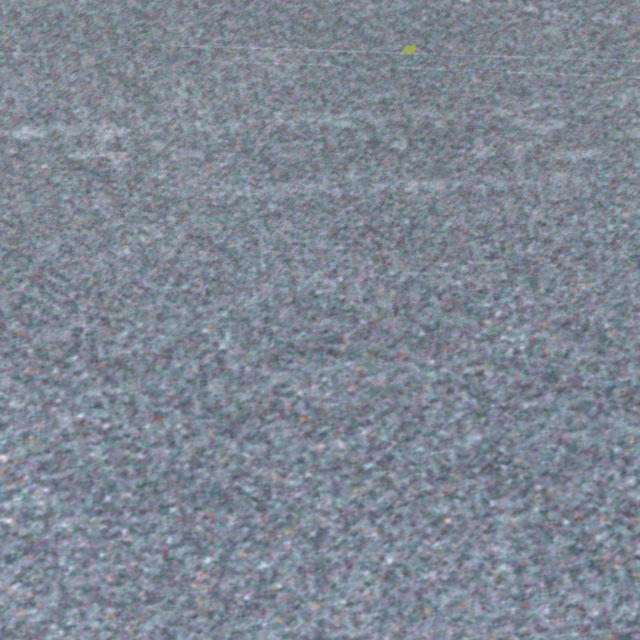
Write a WebGL 2 fragment shader that draws this texture.

```glsl
#version 300 es
precision highp float;
// Blue-grey granular ground seen at a shallow angle: soft grain that gets finer
// towards the top, pale glints and orange specks, with broken ridges, clumps
// and thin scratches across the upper third. Built from value noise and lines.

uniform vec2 u_resolution;
out vec4 fragColor;

const vec3 BASE = vec3(0.490, 0.525, 0.583);
const vec3 PALE = vec3(0.95, 1.0, 1.05);
const vec3 ORANGE = vec3(0.17, 0.04, -0.07);
const vec3 YELLOW = vec3(0.66, 0.70, 0.30);

float hash(vec2 p) {
  return fract(sin(dot(p, vec2(127.1, 311.7))) * 43758.5453);
}

mat2 rotation(float angle) {
  float c = cos(angle), s = sin(angle);
  return mat2(c, -s, s, c);
}

float noise(vec2 p) {
  vec2 cell = floor(p), f = fract(p);
  f = f * f * (3.0 - 2.0 * f);
  float low = mix(hash(cell), hash(cell + vec2(1, 0)), f.x);
  float high = mix(hash(cell + vec2(0, 1)), hash(cell + vec2(1, 1)), f.x);
  return mix(low, high, f.y);
}

// Two octaves of slightly flattened, tilted grain, centred on zero
float grain(vec2 p, float freq, float seed) {
  vec2 q = rotation(0.25) * p * vec2(0.85, 1.1) * freq + seed;
  return 0.6 * noise(q) + 0.4 * noise(rotation(0.6) * q * 1.9 + 7.3) - 0.5;
}

// Blends coarse near grain into fine far grain at constant contrast
float depthGrain(vec2 p, float depth, float seed) {
  float near = grain(p, 112.0, seed);
  float far = grain(p, 165.0, seed + 31.0);
  return mix(near, far, depth) / length(vec2(1.0 - depth, depth));
}

// Sparse soft dots, one candidate per grid cell
float specks(vec2 p, float freq, float density, float seed) {
  vec2 q = rotation(0.2) * p * freq;
  vec2 home = floor(q);
  float sum = 0.0;
  for (int y = -1; y <= 1; y++) {
    for (int x = -1; x <= 1; x++) {
      vec2 cell = home + vec2(x, y);
      vec2 centre = cell + vec2(hash(cell + seed), hash(cell + seed + 5.7));
      float present = step(hash(cell + seed + 11.3), density);
      float strength = 0.35 + 0.65 * hash(cell + seed + 17.9);
      vec2 d = (q - centre) * vec2(0.85, 1.15);
      sum += present * strength * exp(-dot(d, d) * 11.0);
    }
  }
  return sum;
}

// Soft bell profile around zero
float bell(float d, float width) {
  return exp(-d * d / (width * width));
}

// Thin line from a to b
float scratch(vec2 p, vec2 a, vec2 b, float width) {
  vec2 ab = b - a;
  float t = clamp(dot(p - a, ab) / dot(ab, ab), 0.0, 1.0);
  return bell(length(p - a - ab * t), width);
}

// Gently rising ridge with a ragged outline
float ridge(vec2 p, float start, float slope, float curve, float width) {
  float wobble = 0.010 * (noise(p * vec2(45.0, 20.0) + start * 90.0) - 0.5);
  float d = p.y - start - slope * p.x - curve * p.x * p.x + wobble;
  float broken = smoothstep(0.15, 0.75, noise(p * vec2(38.0, 60.0) + start * 50.0));
  return bell(d, width) * (0.3 + 0.7 * broken);
}

void main() {
  vec2 p = gl_FragCoord.xy / u_resolution.y;
  float depth = smoothstep(0.15, 0.95, p.y);

  // Ground tone: greyer far away, with broad faint blotches
  vec3 color = BASE + depth * vec3(0.010, 0.006, -0.012);
  color += 0.035 * (noise(p * vec2(3.0, 5.0) + 2.0) - 0.5);
  color += 0.040 * (noise(p * vec2(14.0, 22.0) + 9.0) - 0.5);
  color += 0.015 * (0.5 - p.x);

  // Grain in brightness, then in pink-green and warm-cool tints
  float contrast = mix(0.37, 0.27, depth);
  color += contrast * PALE * depthGrain(p, depth, 3.0);
  color += vec3(0.12, -0.07, 0.01) * depthGrain(p, depth, 57.0);
  color += vec3(0.05, 0.01, -0.07) * depthGrain(p, depth, 83.0);

  // Glints and orange specks, fading with distance
  color += mix(0.22, 0.09, depth) * PALE * specks(p, 68.0, 0.17, 1.0);
  color += mix(1.0, 0.45, depth) * ORANGE * specks(p, 58.0, 0.08, 40.0);

  // Ridges and the loose clumps between them
  float upper = ridge(p, 0.795, 0.015, 0.040, 0.008) * mix(1.0, 0.6, smoothstep(0.35, 0.5, p.x));
  float lower = ridge(p, 0.688, 0.020, 0.020, 0.009) * mix(0.45, 1.0, smoothstep(0.2, 0.5, p.x));
  float zone = smoothstep(0.69, 0.74, p.y) * (1.0 - smoothstep(0.82, 0.88, p.y));
  float clumps = smoothstep(0.66, 0.92, noise(p * vec2(32.0, 62.0) + 4.0));
  color += PALE * (0.11 * upper + 0.10 * lower + zone * (0.10 * clumps - 0.012));

  // Thin scratches and a beaded track
  float lines = scratch(p, vec2(0.27, 0.929), vec2(1.02, 0.904), 0.0017);
  lines += scratch(p, vec2(0.63, 0.894), vec2(1.02, 0.878), 0.0017);
  lines += 0.6 * scratch(p, vec2(0.32, 0.904), vec2(0.52, 0.898), 0.0017);
  lines += 0.6 * scratch(p, vec2(-0.02, 0.917), vec2(0.10, 0.915), 0.0025);
  float beads = smoothstep(0.25, 0.75, noise(p * vec2(85.0, 60.0)));
  lines += 1.2 * beads * scratch(p, vec2(0.72, 1.002), vec2(1.02, 0.957), 0.0040);
  color += 0.11 * PALE * lines * (0.55 + 0.45 * noise(p * vec2(25.0, 9.0)));

  // Small yellow fleck
  vec2 fleck = rotation(0.3) * (p - vec2(0.639, 0.923)) / vec2(0.016, 0.009);
  float ragged = length(fleck) + 0.7 * (noise(p * 170.0) - 0.5);
  color = mix(color, YELLOW, 0.8 * (1.0 - smoothstep(0.5, 1.1, ragged)));

  fragColor = vec4(clamp(color, 0.0, 1.0), 1.0);
}
```
